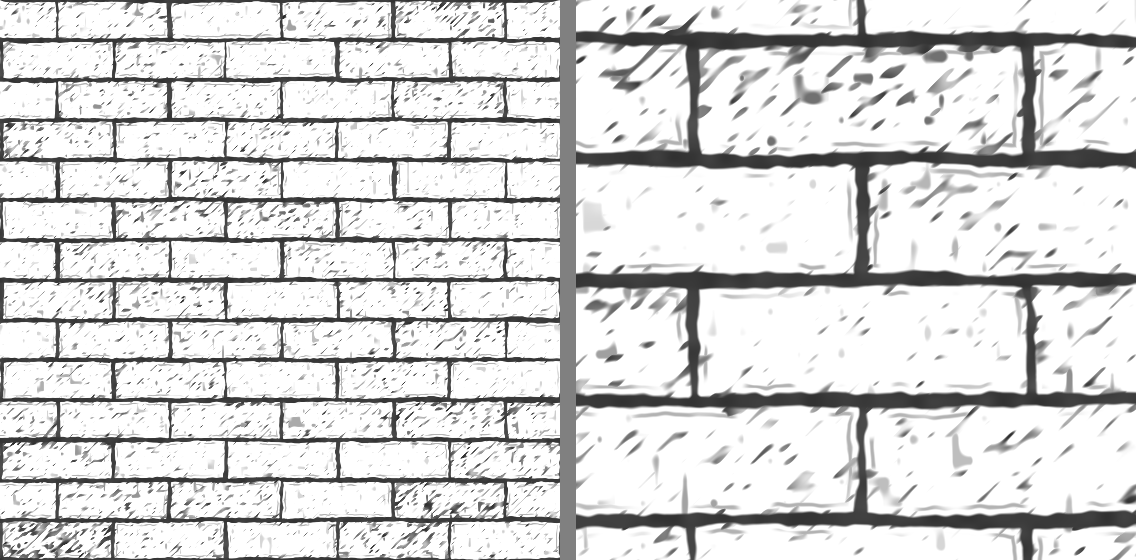
Left, the full canvas; right, a detail of the centre.
Write a three.js fragment shader that draws this texture map.

```glsl
varying vec2 vUv;

float hash(vec2 p) {
  vec3 q = fract(p.xyx * 0.1031);
  q += dot(q, q.yzx + 33.33);
  return fract((q.x + q.y) * q.z);
}

// Value noise that wraps after a whole number of cells
float noise(vec2 p, vec2 period) {
  vec2 i = floor(p), f = fract(p);
  f = f * f * (3.0 - 2.0 * f);
  vec2 a = mod(i, period), b = mod(i + 1.0, period);
  return mix(mix(hash(a), hash(vec2(b.x, a.y)), f.x),
             mix(hash(vec2(a.x, b.y)), hash(b), f.x), f.y);
}

float tileNoise(vec2 cells) {
  return noise(vUv * cells, cells);
}

// Signed distance to one brick, slightly shifted and skewed by its id
float brickDistance(vec2 q, vec2 id) {
  vec2 shift = vec2(hash(id + 11.0), hash(id + 23.0)) - 0.5;
  vec2 skew = vec2(hash(id + 37.0), hash(id + 51.0)) - 0.5;
  q += shift * vec2(0.003, 0.0012) + q.yx * skew * vec2(0.05, 0.02);
  vec2 e = abs(q) - vec2(0.1, 0.5 / 14.0) + vec2(0.0031, 0.0038) + 0.0015;
  return length(max(e, 0.0)) + min(max(e.x, e.y), 0.0) - 0.0015;
}

void main() {
  // Running bond: 5 bricks across, 14 courses
  vec2 wobble = vec2(tileNoise(vec2(13.0, 42.0)), tileNoise(vec2(24.0, 15.0))) - 0.5;
  vec2 wall = (vUv - vec2(0.003, 0.0) + 0.003 * wobble) * vec2(5.0, 14.0);
  wall.x += 0.5 * mod(floor(wall.y), 2.0);
  vec2 id = mod(floor(wall), vec2(5.0, 14.0));
  vec2 q = (fract(wall) - 0.5) / vec2(5.0, 14.0);

  // Ragged brick outline
  float rough = tileNoise(vec2(150.0)) + tileNoise(vec2(67.0)) - 1.0;
  float d = brickDistance(q, id) + 0.002 * rough;
  float joint = smoothstep(-0.001, 0.001, d);

  // Slanted grain, denser on dirty bricks, in patches and toward the top
  float dirt = pow(hash(id + 71.0), 1.6);
  float patches = tileNoise(vec2(17.0, 31.0)) + 6.0 * q.y;
  float rim = smoothstep(-0.009, 0.0, d);
  float threshold = 0.84 - 0.34 * dirt * clamp(patches + 0.25, 0.0, 1.0) - 0.1 * rim;
  vec2 slant = vec2(vUv.x - vUv.y, vUv.y) * vec2(190.0, 130.0);
  float grain = noise(slant, vec2(190.0, 130.0));
  float fade = 0.2 + 0.65 * tileNoise(vec2(83.0, 71.0));
  float speckle = smoothstep(threshold, threshold + 0.2, grain) * fade;

  // Sparse darker pits
  float pits = smoothstep(0.84, 0.95, tileNoise(vec2(118.0, 79.0)));
  speckle = max(speckle, pits * (0.15 + 0.5 * dirt));

  // Broken scuff line just inside the edge
  float scuff = 1.0 - smoothstep(0.0004, 0.0018, abs(d + 0.0045));
  scuff *= smoothstep(0.5, 0.75, tileNoise(vec2(59.0, 53.0)));
  float face = 1.0 - max(speckle, 0.3 * scuff);

  // Dark mortar, paler in the upright joints
  float upright = smoothstep(0.091, 0.096, abs(q.x)) * (1.0 - smoothstep(0.028, 0.033, abs(q.y)));
  float mortar = 0.19 + 0.07 * tileNoise(vec2(97.0, 103.0)) + 0.08 * upright * tileNoise(vec2(29.0, 37.0));

  gl_FragColor = vec4(vec3(mix(face, mortar, joint)), 1.0);
}
```
